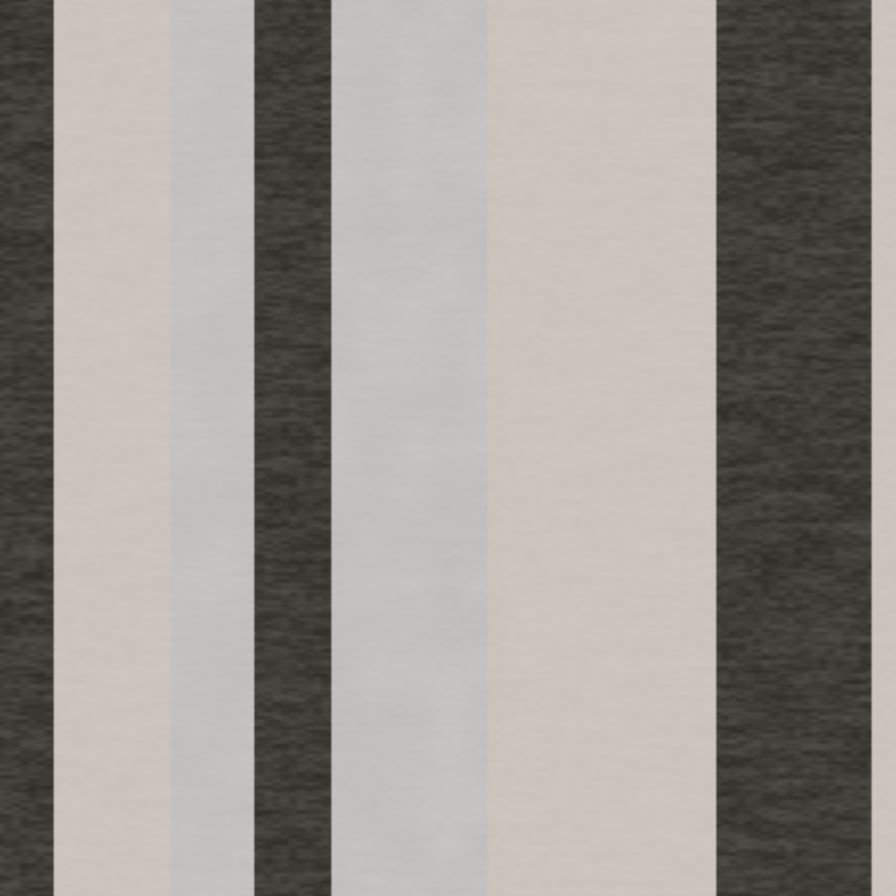
Reproduce this pattern procedurally as a WebGL 2 fragment shader.

```glsl
#version 300 es
precision highp float;
// Vertical stripes of uneven width in charcoal, cool grey and warm beige.
// Bands are periodic distance functions along x; stretched value noise
// adds horizontal woven threads, strong on charcoal and faint on the rest.

uniform vec2 u_resolution;
out vec4 fragColor;

// Layout, in canvas widths
const float PERIOD = 0.9128;
const float START = -0.1133;                    // left edge of the wide dark band
const vec2 WIDE_DARK = vec2(0.0, 0.1732);       // left and right edge of each band
const vec2 NARROW_GREY = vec2(0.3034, 0.3971);
const vec2 NARROW_DARK = vec2(0.3971, 0.4831);
const vec2 WIDE_GREY = vec2(0.4831, 0.6576);
const vec2 CREAM_SEAM = vec2(0.657, 0.671);
const float EDGE_SOFT = 0.0018;
const float GREY_SOFT = 0.003;
const float SEAM_SOFT = 0.007;

// Colours
const vec3 BEIGE = vec3(0.797, 0.765, 0.738);
const vec3 GREY = vec3(0.763, 0.757, 0.750);
const vec3 CREAM = vec3(0.792, 0.768, 0.728);
const vec3 CHARCOAL = vec3(0.252, 0.239, 0.222);

// Texture
const vec2 LONG_THREAD = vec2(22.0, 150.0);     // cells per canvas
const vec2 SHORT_THREAD = vec2(110.0, 256.0);
const vec2 MOTTLE = vec2(24.0, 20.0);
const float DARK_WEAVE = 0.12;
const float LIGHT_WEAVE = 0.016;
const float MOTTLE_DEPTH = 0.016;

float hash(vec2 p) {
  vec3 q = fract(p.xyx * vec3(0.1031, 0.1030, 0.0973));
  q += dot(q, q.yzx + 33.33);
  return fract((q.x + q.y) * q.z);
}

float valueNoise(vec2 p) {
  vec2 cell = floor(p);
  vec2 f = fract(p);
  f = f * f * (3.0 - 2.0 * f);
  float low = mix(hash(cell), hash(cell + vec2(1.0, 0.0)), f.x);
  float high = mix(hash(cell + vec2(0.0, 1.0)), hash(cell + vec2(1.0)), f.x);
  return mix(low, high, f.y);
}

// Coverage of a band that repeats every PERIOD
float band(float x, vec2 edges, float soft) {
  float centre = 0.5 * (edges.x + edges.y);
  float offset = mod(x - centre + 0.5 * PERIOD, PERIOD) - 0.5 * PERIOD;
  float dist = abs(offset) - 0.5 * (edges.y - edges.x);
  return 1.0 - smoothstep(-soft, soft, dist);
}

// Horizontal threads, centred on zero
float weave(vec2 uv) {
  float longThread = valueNoise(uv * LONG_THREAD + 17.0) - 0.5;
  float shortThread = valueNoise(uv * SHORT_THREAD + 53.0) - 0.5;
  return 0.55 * longThread + 0.6 * shortThread;
}

void main() {
  vec2 uv = gl_FragCoord.xy / u_resolution;
  float x = uv.x - START;
  float pixel = 0.75 / u_resolution.x;
  float edgeSoft = max(EDGE_SOFT, pixel);
  float greySoft = max(GREY_SOFT, pixel);

  // Band coverage
  float grey = max(band(x, NARROW_GREY, greySoft), band(x, WIDE_GREY, greySoft));
  float seam = band(x, CREAM_SEAM, SEAM_SOFT);
  float dark = max(band(x, WIDE_DARK, edgeSoft), band(x, NARROW_DARK, edgeSoft));

  // Light ground, with soft clouding on the grey bands
  vec3 ground = mix(BEIGE, CREAM, seam);
  float cloud = MOTTLE_DEPTH * (valueNoise(uv * MOTTLE) - 0.5);
  ground = mix(ground, GREY + cloud, grey);

  // Threads
  float thread = weave(uv);
  ground += LIGHT_WEAVE * thread;
  vec3 charcoal = CHARCOAL + DARK_WEAVE * thread;

  fragColor = vec4(mix(ground, charcoal, dark), 1.0);
}
```
